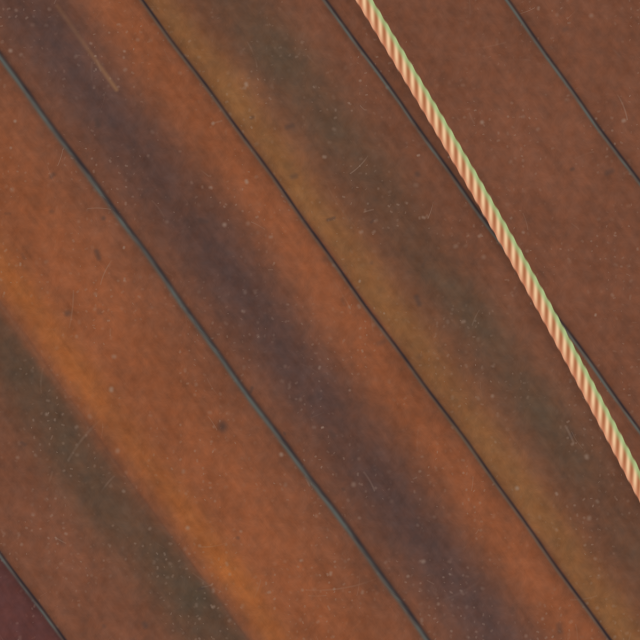
This texture is drawn by a WebGL 1 fragment shader. Its source:

```glsl
precision highp float;
// Worn diagonal wooden planks with dusty seams, crossed by a thin twisted rope.
uniform vec2 u_resolution;

float hash(vec2 p) {
  return fract(sin(dot(p, vec2(41.3, 289.1))) * 4375.85);
}

float bell(float x, float centre, float width) {
  float d = (x - centre) / width;
  return exp(-d * d);
}

// Layered sines, each octave rotated and warped by the last
float mottle(vec2 p) {
  float sum = 0.0, amp = 0.5;
  for (int i = 0; i < 5; i++) {
    p = mat2(0.8, -0.6, 0.6, 0.8) * p * 1.7 + 0.6 * sin(p.yx + 1.3);
    sum += amp * sin(p.x) * sin(p.y);
    amp *= 0.65;
  }
  return sum;
}

// One randomly turned, soft mark per cell; length and width are in cells
float marks(vec2 p, float cells, float len, float width, float chance) {
  vec2 id = floor(p * cells);
  float angle = 6.283 * hash(id + 7.1);
  vec2 centre = 0.3 + 0.4 * vec2(hash(id + 1.7), hash(id + 3.9));
  vec2 d = fract(p * cells) - centre;
  d = vec2(d.x * cos(angle) + d.y * sin(angle), d.y * cos(angle) - d.x * sin(angle));
  d.y += 0.4 * d.x * d.x;
  d.x = max(abs(d.x) - len * hash(id + 5.3), 0.0);
  float size = width * (0.45 + 0.55 * hash(id + 8.4));
  float shape = 1.0 - smoothstep(0.0, size, length(d));
  return shape * step(hash(id + 9.2), chance) * (0.2 + 0.8 * hash(id + 2.6));
}

float segment(vec2 p, vec2 a, vec2 b) {
  vec2 ab = b - a;
  return length(p - a - ab * clamp(dot(p - a, ab) / dot(ab, ab), 0.0, 1.0));
}

// Stains and sunlit bands; q counts planks, with seams at whole numbers
vec3 plankTone(float q, float blotch) {
  vec3 tone = vec3(0.455, 0.288, 0.214);
  vec3 orange = vec3(0.54, 0.316, 0.205);
  float edge = smoothstep(-0.02, 0.02, q);
  tone = mix(tone, orange, 0.95 * bell(q, -1.5, 0.36));
  tone = mix(tone, orange, 0.95 * bell(q, -0.18, 0.2) * (1.0 - edge));
  tone = mix(tone, vec3(0.52, 0.35, 0.215), (0.9 + 0.3 * blotch) * bell(q, 0.1, 0.17) * edge);
  tone = mix(tone, vec3(0.59, 0.345, 0.19), (0.8 + 0.3 * blotch) * bell(q, -1.83, 0.12));
  float shade = clamp(1.0 + 0.4 * blotch, 0.0, 1.0) * bell(q, -0.63, 0.25);
  tone = mix(tone, vec3(0.335, 0.245, 0.22), shade);
  tone = mix(tone, vec3(0.355, 0.268, 0.21), (0.8 + 0.4 * blotch) * bell(q, 0.53, 0.22));
  float stain = bell(q, -2.17, 0.24) * (1.0 - smoothstep(-2.06, -1.96, q));
  tone = mix(tone, vec3(0.34, 0.265, 0.21), (0.9 + 0.5 * blotch) * stain);
  return mix(vec3(0.35, 0.215, 0.2), tone, smoothstep(-3.02, -2.98, q));
}

void main() {
  vec2 p = gl_FragCoord.xy / u_resolution;
  float px = 1.0 / min(u_resolution.x, u_resolution.y);
  float down = 1.0 - p.y;

  // Plank coordinates: across the boards and along them
  float along = 0.59 * p.x + 0.807 * down;
  float across = p.x - 0.7315 * down + 0.0016 * sin(along * 11.0) + 0.0006 * sin(along * 37.0);
  float q = (across - 0.222) / 0.2845;
  float blotch = mottle(p * 7.0);
  float streak = mottle(vec2(across * 38.0, along * 5.0));
  vec3 color = plankTone(q + 0.04 * mottle(vec2(across * 8.0, along * 4.0)), blotch);

  // Long streaks, cloudy wear and a fine tooth with slight colour speckle
  float fine = mottle(p * 95.0);
  color *= 1.0 + 0.045 * streak + 0.05 * blotch + 0.04 * mottle(p * 30.0) + 0.065 * fine;
  color *= 1.0 + 0.03 * mottle(vec2(across * 120.0, along * 14.0));
  color += 0.012 * mottle(p * 75.0 + 4.0) * vec3(-0.6, 0.4, 0.9);

  // Knot, dents, dust and scratches; dust gathers in patches
  float knot = length((p - vec2(0.348, 0.333)) * vec2(1.0, 0.8)) + 0.004 * blotch;
  color = mix(color, vec3(0.25, 0.2, 0.19), 0.65 * (1.0 - smoothstep(0.0, 0.014, knot)));
  color = mix(color, vec3(0.29, 0.23, 0.21), 0.5 * marks(p + 0.37, 14.0, 0.08, 0.12, 0.3));
  vec3 dust = vec3(0.6, 0.51, 0.45);
  float patchy = smoothstep(-0.4, 0.5, mottle(p * 13.0 + 2.0));
  color = mix(color, dust, 0.65 * marks(p, 19.0, 0.02, 0.12, 0.22));
  color = mix(color, dust, 0.5 * patchy * marks(p + 0.61, 43.0, 0.06, 0.22, 0.5));
  color = mix(color, dust, 0.4 * patchy * marks(p * 1.1 + 0.27, 75.0, 0.1, 0.28, 0.5));
  color = mix(color, dust, 0.35 * patchy * marks(p * 1.1 + 0.23, 11.0, 0.25, 0.035, 0.7));
  color = mix(color, dust, 0.28 * patchy * marks(p + 0.78, 5.0, 0.28, 0.018, 0.8));
  float scratch = segment(p, vec2(0.09, 0.99), vec2(0.182, 0.86));
  float worn = 0.25 + 0.4 * smoothstep(0.95, 0.86, p.y);
  color = mix(color, vec3(0.56, 0.41, 0.29), worn * (1.0 - smoothstep(0.0, 0.006, scratch)));

  // Seams: a crisp dark gap, dusted blue-grey and nearly closed on one joint
  float seam = floor(q + 0.5);
  float gap = (q - seam) * 0.2296 + 0.0003 * streak;
  float wide = 1.0 - step(0.5, abs(seam + 1.0));
  float open = mix(0.1, 1.0, step(0.5, abs(seam + 2.0)));
  float wear = mottle(vec2(along * 24.0, seam * 3.7 + gap * 90.0));
  float dusty = mix(0.4, 0.8, step(0.5, abs(seam))) * clamp(0.8 + 0.5 * wear, 0.0, 1.0);
  float halfWidth = 0.0024 + 0.0013 * wide;
  float dark = clamp(0.85 - 0.25 * wear, 0.0, 1.0) * open;
  color *= 1.0 - 0.12 * open * bell(gap, 0.0, 0.011);
  color = mix(color, vec3(0.2, 0.155, 0.16), dark * bell(gap, 0.0014, halfWidth));
  color = mix(color, vec3(0.35, 0.385, 0.37), dusty * open * bell(gap, -0.0016, halfWidth));

  // Rope: slanted strands, warm on its left edge and green on its right
  vec2 r = vec2(p.x - 0.569 - 0.01 * sin(4.1 * down), down);
  float side = 0.87 * r.x - 0.493 * r.y;
  float strand = 0.5 + 0.5 * cos(6.283 * (42.0 * dot(r, vec2(0.493, 0.87)) + 70.0 * side));
  vec3 rope = mix(vec3(0.68, 0.43, 0.29), vec3(0.93, 0.77, 0.6), strand);
  rope = mix(rope, vec3(0.82, 0.52, 0.4), 0.55 * smoothstep(0.002, 0.011, -side));
  rope = mix(rope, vec3(0.6, 0.74, 0.5), 0.75 * smoothstep(0.001, 0.009, side));
  color *= 1.0 - 0.15 * bell(side, -0.009, 0.014);
  float edge = abs(side) - 0.011 - 0.001 * strand;
  float soft = max(px, 0.0016);
  color = mix(color, rope, 1.0 - smoothstep(-soft, soft, edge));

  gl_FragColor = vec4(color, 1.0);
}
```
